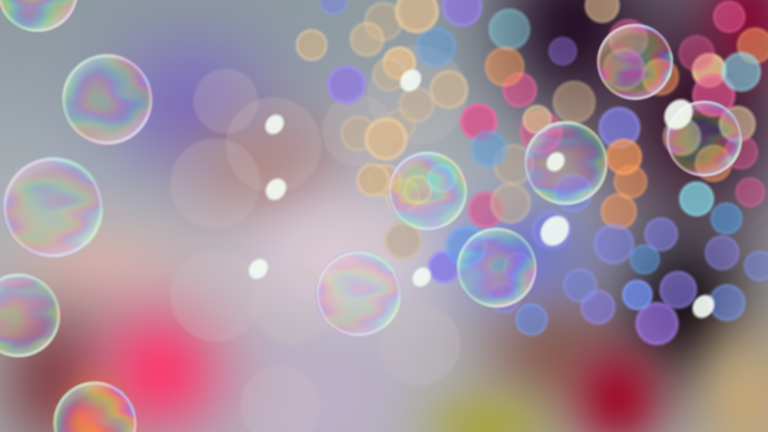
Write a WebGL 1 fragment shader that draws this background.

```glsl
precision highp float;
// Soap bubbles and out-of-focus lights over a blurred, colourful backdrop.
// Gaussian colour zones make the backdrop; loops then layer pale discs,
// a cluster of bokeh lights, thin iridescent bubbles and white glints.

uniform vec2 u_resolution;

#define PALE_DISCS 10
#define LIGHTS 72
#define BUBBLES 11
#define LEFT_BUBBLES 5.0
#define GLINTS 9
#define LIGHT_RADIUS 0.046
#define LIGHT_OPACITY 0.72
#define EDGE_BLUR 0.006
#define BUBBLE_RADIUS 0.105
#define RIM_WIDTH 0.045

float hash(float n) {
    return fract(sin(n * 12.9898 + 4.137) * 43758.5453);
}

float hash2(vec2 p) {
    return fract(sin(dot(p, vec2(127.1, 311.7))) * 43758.5453);
}

float noise(vec2 p) {
    vec2 i = floor(p), f = fract(p);
    f = f * f * (3.0 - 2.0 * f);
    return mix(mix(hash2(i), hash2(i + vec2(1, 0)), f.x),
               mix(hash2(i + vec2(0, 1)), hash2(i + vec2(1, 1)), f.x), f.y);
}

// Low-discrepancy scatter in the unit square
vec2 scatter(float i) {
    return fract(0.31 + i * vec2(0.7549, 0.5698) + 0.07 * vec2(hash(i), hash(i + 50.0)));
}

void zone(inout vec3 col, vec2 p, vec2 centre, vec2 size, vec3 tint) {
    vec2 q = (p - centre) / size;
    col = mix(col, tint, exp(-dot(q, q)));
}

vec3 backdrop(vec2 p) {
    vec3 col = mix(vec3(0.66, 0.69, 0.71), vec3(0.56, 0.61, 0.63), smoothstep(0.5, 1.0, p.y));
    // Cool and warm haze on the left
    zone(col, p, vec2(0.44, 0.76), vec2(0.20, 0.17), vec3(0.50, 0.45, 0.74));
    zone(col, p, vec2(0.62, 0.60), vec2(0.17, 0.14), vec3(0.60, 0.42, 0.42));
    zone(col, p, vec2(0.22, 0.38), vec2(0.21, 0.12), vec3(0.82, 0.71, 0.69));
    zone(col, p, vec2(0.13, 0.12), vec2(0.14, 0.17), vec3(0.51, 0.29, 0.31));
    // Dark and saturated masses on the right
    zone(col, p, vec2(1.33, 0.94), vec2(0.18, 0.22), vec3(0.15, 0.07, 0.16));
    zone(col, p, vec2(1.62, 0.74), vec2(0.24, 0.30), vec3(0.22, 0.08, 0.17));
    zone(col, p, vec2(1.73, 0.96), vec2(0.10, 0.13), vec3(0.52, 0.06, 0.22));
    zone(col, p, vec2(1.27, 0.20), vec2(0.17, 0.18), vec3(0.54, 0.39, 0.33));
    zone(col, p, vec2(1.59, 0.28), vec2(0.16, 0.19), vec3(0.07, 0.04, 0.08));
    zone(col, p, vec2(1.43, 0.08), vec2(0.11, 0.12), vec3(0.62, 0.07, 0.18));
    zone(col, p, vec2(1.73, 0.07), vec2(0.13, 0.19), vec3(0.75, 0.64, 0.47));
    zone(col, p, vec2(1.20, 0.41), vec2(0.18, 0.13), vec3(0.43, 0.46, 0.78));
    // Bright centre and lower accents
    zone(col, p, vec2(0.78, 0.40), vec2(0.27, 0.19), vec3(0.86, 0.80, 0.85));
    zone(col, p, vec2(0.74, 0.07), vec2(0.25, 0.18), vec3(0.74, 0.69, 0.78));
    zone(col, p, vec2(1.13, 0.01), vec2(0.14, 0.09), vec3(0.66, 0.64, 0.30));
    zone(col, p, vec2(0.37, 0.14), vec2(0.15, 0.15), vec3(0.97, 0.25, 0.45));
    zone(col, p, vec2(0.22, 0.03), vec2(0.06, 0.08), vec3(0.96, 0.47, 0.17));
    return col;
}

float disc(float d, float radius, float blur) {
    return 1.0 - smoothstep(radius - blur, radius + blur, d);
}

// Beige on the left, blue and violet low down, all hues elsewhere
vec3 lightColour(vec2 c, float k) {
    vec3 warm = mix(vec3(0.72, 0.65, 0.56), vec3(0.93, 0.77, 0.55), fract(k * 7.0));
    vec3 cold = mix(vec3(0.30, 0.62, 0.90), vec3(0.60, 0.43, 0.90), fract(k * 5.0));
    if (c.x < 1.02) return k < 0.8 ? warm : cold;
    if (c.y < 0.50 && k < 0.8) return cold;
    if (k < 0.25) return warm;
    if (k < 0.45) return vec3(0.86, 0.33, 0.55);
    if (k < 0.60) return vec3(0.95, 0.58, 0.32);
    if (k < 0.76) return vec3(0.50, 0.83, 0.89);
    return cold;
}

void bubble(inout vec3 col, vec2 p, vec2 centre, float radius, float seed) {
    vec2 q = (p - centre) / radius;
    float d = length(q);
    float inside = disc(d, 1.0, 0.035);
    float swirl = noise(q * vec2(1.6, 4.0) + seed * 9.0);
    vec3 film = 0.64 + 0.32 * cos(6.283 * (d * 1.1 + 0.7 * swirl + 0.2 * q.x + seed + vec3(0.0, 0.33, 0.67)));
    float rim = exp(-pow((d - 0.95) / RIM_WIDTH, 2.0));
    float shine = smoothstep(0.35, 0.95, abs(dot(q, vec2(-0.5, 0.86)))) * smoothstep(0.6, 0.85, d);
    col = mix(col, film, inside * (0.10 + 0.22 * hash(seed + 3.0) + 0.3 * d * d * d * swirl));
    col = mix(col, vec3(0.87, 0.91, 0.92), inside * (0.12 * swirl + 0.42 * rim + 0.28 * shine));
}

void main() {
    vec2 p = gl_FragCoord.xy / u_resolution.y;
    vec3 col = backdrop(p);

    // Large, faint discs
    for (int i = 0; i < PALE_DISCS; i++) {
        float n = float(i);
        vec2 c = vec2(0.38, 0.05) + scatter(n + 20.0) * vec2(0.60, 0.85);
        float r = mix(0.055, 0.125, hash(n + 7.0));
        col = mix(col, vec3(0.82, 0.76, 0.76), 0.24 * disc(length(p - c), r, EDGE_BLUR));
    }
    // Cluster of lights with slightly brighter borders
    for (int i = 0; i < LIGHTS; i++) {
        float n = float(i);
        vec2 s = scatter(n);
        float x = 0.72 + 1.05 * pow(s.x, 0.9);
        vec2 c = vec2(x, mix(0.25 + 0.35 * smoothstep(1.1, 0.75, x), 1.0, s.y));
        float r = LIGHT_RADIUS * mix(0.72, 1.12, hash(n + 11.0));
        float d = length(p - c);
        float border = smoothstep(0.70, 0.95, d / r);
        vec3 tint = lightColour(c, hash(n + 31.0)) + 0.08 * border;
        float opacity = LIGHT_OPACITY * mix(0.55, 1.2, hash(n + 71.0));
        col = mix(col, tint, opacity * disc(d, r, EDGE_BLUR));
    }
    // Bubbles: a column at the left, then a rising wave to the right
    for (int i = 0; i < BUBBLES; i++) {
        float n = float(i), k = n - LEFT_BUBBLES;
        vec2 c = k < 0.0 ? vec2(0.14 + 0.11 * sin(n * 1.9 - 0.5), 1.02 - 0.25 * n)
                         : vec2(0.83 + 0.16 * k, 0.32 + 0.1 * k + 0.16 * sin(2.1 * k));
        bubble(col, p, c, BUBBLE_RADIUS * mix(0.82, 1.14, hash(n + 90.0)), hash(n + 17.0));
    }
    // Small white glints, slightly stretched along a diagonal
    for (int i = 0; i < GLINTS; i++) {
        float n = float(i);
        vec2 q = p - vec2(0.42, 0.25) - scatter(n + 5.0) * vec2(1.33, 0.62);
        float d = length(vec2(dot(q, vec2(0.8, -0.6)) * 1.15, dot(q, vec2(0.6, 0.8)) * 0.95));
        col = mix(col, vec3(0.95, 0.98, 0.95), 0.92 * disc(d, mix(0.022, 0.036, hash(n + 41.0)), EDGE_BLUR));
    }
    gl_FragColor = vec4(clamp(col, 0.0, 1.0), 1.0);
}
```
